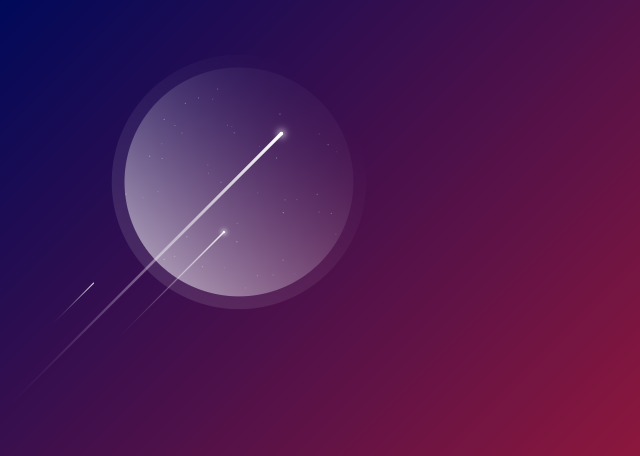
Reproduce this background procedurally as a Shadertoy shader.

```glsl
// A translucent planet and three diagonal meteors over a blue-to-crimson sky.
// The sky is a linear diagonal gradient; disc, halo and streaks are white
// layers shaped by distance functions, with hashed stars inside the disc.

#define PLANET_CENTER vec2(0.524, 0.601)
#define PLANET_RADIUS 0.251
#define HALO_RADIUS 0.279
#define SKY_BLUE vec3(0.0, 0.035, 0.350)
#define SKY_CRIMSON vec3(0.55, 0.090, 0.238)
#define MIST vec3(0.97, 0.96, 0.98)
#define STAR_CELL 0.042
#define STAR_DENSITY 0.45

float hash(vec2 p) {
    return fract(sin(dot(p, vec2(127.1, 311.7))) * 43758.5453);
}

// Antialiased coverage of a signed distance
float coverage(float dist, float pixel) {
    return clamp(0.5 - dist / pixel, 0.0, 1.0);
}

// Tapered streak that brightens from tail to head
float streak(vec2 p, vec2 head, float len, float halfWidth, float fade, float pixel) {
    vec2 dir = vec2(0.7071);
    vec2 q = p - head;
    float along = clamp(dot(q, dir), -len, 0.0);
    float t = 1.0 + along / len;
    float width = halfWidth * mix(0.45, 1.0, t);
    float thinness = min(1.0, 2.0 * width / pixel);
    float body = coverage(length(q - dir * along) - width, pixel);
    return body * thinness * pow(t, fade);
}

// Bright point with a soft bloom
float headGlow(vec2 p, vec2 head, float size, float pixel) {
    float d = length(p - head);
    float core = coverage(d - size * 0.33, pixel);
    return max(core * 0.95, 0.38 * exp(-d * d / (size * size)));
}

// One faint star in some of the grid cells
float stars(vec2 p, float pixel) {
    vec2 cell = floor(p / STAR_CELL);
    vec2 offset = vec2(hash(cell + 3.1), hash(cell + 17.7));
    vec2 center = (cell + mix(vec2(0.1), vec2(0.9), offset)) * STAR_CELL;
    float present = step(hash(cell + 41.3), STAR_DENSITY);
    float brightness = mix(0.08, 0.38, hash(cell + 59.9));
    return present * brightness * coverage(length(p - center) - 0.0012, pixel);
}

void mainImage(out vec4 fragColor, in vec2 fragCoord) {
    float pixel = 1.0 / iResolution.y;
    vec2 p = fragCoord * pixel;
    float aspect = iResolution.x * pixel;

    // Sky, running from upper left to lower right
    float skyMix = (p.x + 1.0 - p.y) / (aspect + 1.0);
    vec3 color = mix(SKY_BLUE, SKY_CRIMSON, skyMix);

    // Planet and halo, densest at the lower left
    vec2 q = p - PLANET_CENTER;
    float radius = length(q);
    float density = clamp(0.5 - dot(q, vec2(0.7071)) / (2.0 * PLANET_RADIUS), 0.0, 1.0);
    float disc = coverage(radius - PLANET_RADIUS, pixel);
    float halo = coverage(radius - HALO_RADIUS, pixel) * (1.0 - disc);
    color = mix(color, MIST, halo * 0.115 * density);
    color = mix(color, MIST, disc * (0.035 + 0.54 * pow(density, 1.5)));
    color = mix(color, vec3(1.0), disc * stars(p, pixel));

    // Meteors
    vec2 mainHead = vec2(0.617, 0.707);
    vec2 smallHead = vec2(0.491, 0.491);
    vec2 outerHead = vec2(0.205, 0.379);
    color = mix(color, vec3(1.0), streak(p, mainHead, 0.848, 0.0038, 1.5, pixel));
    color = mix(color, vec3(1.0), 0.9 * streak(p, smallHead, 0.352, 0.0017, 1.7, pixel));
    color = mix(color, vec3(1.0), 0.9 * streak(p, outerHead, 0.135, 0.0012, 1.3, pixel));
    color = mix(color, vec3(1.0), headGlow(p, mainHead, 0.0125, pixel));
    color = mix(color, vec3(1.0), headGlow(p, smallHead, 0.0080, pixel));

    fragColor = vec4(color, 1.0);
}
```
